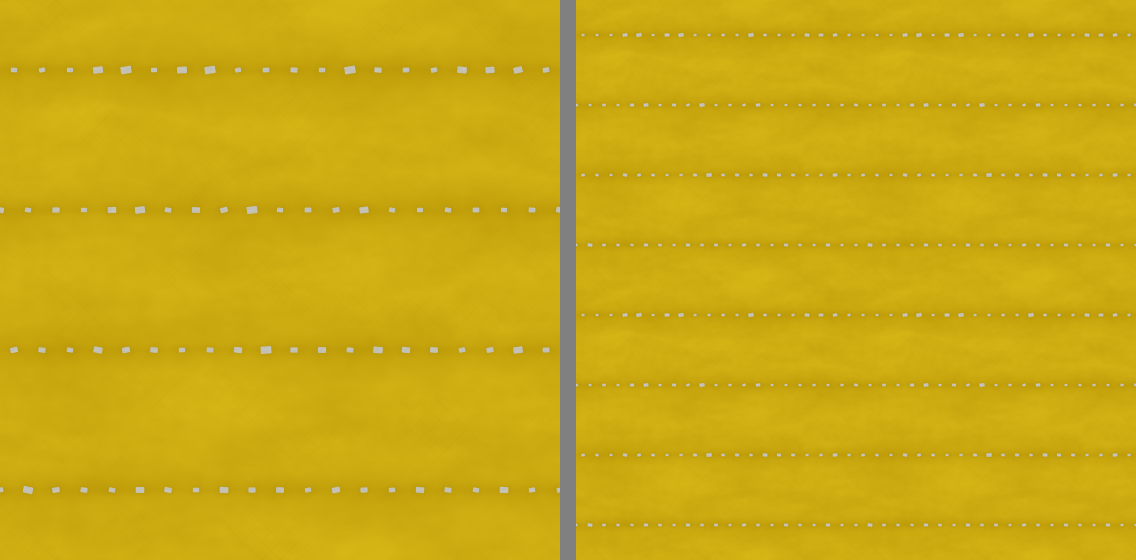
Left: one tile. Right: repeated 2 by 2.
Write a three.js fragment shader that draws this texture.

```glsl
varying vec2 vUv;

const float ROWS = 4.0;
const float STITCHES = 20.0;
const float WEAVE = 30.0;
const float EDGE = 0.0011;

const vec3 CLOTH_DARK = vec3(0.73, 0.595, 0.025);
const vec3 CLOTH_LIGHT = vec3(0.87, 0.745, 0.105);
const vec3 THREAD = vec3(0.765, 0.755, 0.715);

float hash(vec2 p, float seed) {
  vec3 q = fract(vec3(p.xyx + seed * 7.31) * vec3(0.1031, 0.1030, 0.0973));
  q += dot(q, q.yzx + 33.33);
  return fract((q.x + q.y) * q.z);
}

// Dot product with the random gradient of a wrapped lattice point
float corner(vec2 cell, vec2 offset, vec2 period, float seed) {
  float angle = 6.28319 * hash(mod(cell, period), seed);
  return dot(vec2(cos(angle), sin(angle)), offset);
}

// Gradient noise that repeats after a whole period
float noise(vec2 uv, vec2 period, float seed) {
  vec2 p = uv * period;
  vec2 i = floor(p);
  vec2 f = p - i;
  vec2 u = f * f * f * (f * (f * 6.0 - 15.0) + 10.0);
  float low = mix(corner(i, f, period, seed),
                  corner(i + vec2(1.0, 0.0), f - vec2(1.0, 0.0), period, seed), u.x);
  float high = mix(corner(i + vec2(0.0, 1.0), f - vec2(0.0, 1.0), period, seed),
                   corner(i + 1.0, f - 1.0, period, seed), u.x);
  return mix(low, high, u.y);
}

float fbm(vec2 uv, vec2 period, float seed) {
  float sum = 0.0;
  float amplitude = 0.6;
  for (int k = 0; k < 4; k++) {
    sum += amplitude * noise(uv, period, seed + float(k));
    period *= 2.0;
    amplitude *= 0.5;
  }
  return sum;
}

float roundBox(vec2 p, vec2 halfSize, float radius) {
  vec2 q = abs(p) - halfSize + radius;
  return length(max(q, 0.0)) + min(max(q.x, q.y), 0.0) - radius;
}

// Faint line wherever the coordinate crosses a whole number
float crease(float x, float width) {
  float d = abs(fract(x + 0.5) - 0.5);
  return 1.0 - smoothstep(0.0, width, d);
}

// Distance to the nearest stitch, with random size and tilt
float stitchDistance(vec2 uv) {
  float row = floor(uv.y * ROWS);
  float x = uv.x * STITCHES + 0.5 * (1.0 - mod(row, 2.0));
  vec2 id = vec2(mod(floor(x), STITCHES), mod(row, ROWS));
  vec2 p = vec2((fract(x) - 0.5) / STITCHES, (fract(uv.y * ROWS) - 0.5) / ROWS);

  float size = hash(id, 41.0);
  float tilt = mix(-0.2, 0.24, hash(id, 57.0));
  p = mat2(cos(tilt), -sin(tilt), sin(tilt), cos(tilt)) * p;
  vec2 halfSize = mix(vec2(0.0054, 0.0040), vec2(0.0098, 0.0066), size * size);
  return roundBox(p, halfSize, 0.0017);
}

// Brightness of the padded cloth: puffs, wrinkles, grain and weave
float clothTone(vec2 uv) {
  float seamDistance = abs(fract(uv.y * ROWS) - 0.5);
  float puff = 1.0 - exp(-7.0 * seamDistance);

  vec2 bend = vec2(noise(uv, vec2(4.0), 3.0), noise(uv, vec2(4.0, 5.0), 9.0));
  vec2 folded = uv + bend * vec2(0.06, 0.035);
  float wrinkle = fbm(folded, vec2(4.0, 11.0), 14.0);
  float glint = max(noise(folded, vec2(4.0, 14.0), 28.0), 0.0);
  float grain = fbm(uv, vec2(26.0, 30.0), 35.0);

  float lines = max(crease((uv.x + uv.y) * WEAVE, 0.06),
                    crease((uv.x - uv.y) * WEAVE, 0.06));
  float patches = smoothstep(-0.25, 0.35, noise(uv, vec2(7.0, 8.0), 49.0));

  float tone = 0.2 + 0.39 * puff;
  tone += (0.35 + 0.65 * puff) * (0.42 * wrinkle + 0.55 * glint * glint);
  tone += 0.14 * grain;
  return tone - 0.085 * lines * patches * puff;
}

void main() {
  vec3 color = mix(CLOTH_DARK, CLOTH_LIGHT, clamp(clothTone(vUv), 0.0, 1.0));

  // Soft dent around each stitch, then the thread itself
  float d = stitchDistance(vUv);
  color *= 1.0 - 0.035 * exp(-max(d, 0.0) * 220.0);
  float fiber = 0.03 * noise(vUv, vec2(90.0, 240.0), 63.0);
  color = mix(color, THREAD + fiber, 1.0 - smoothstep(-EDGE, EDGE, d));

  gl_FragColor = vec4(color, 1.0);
}
```
